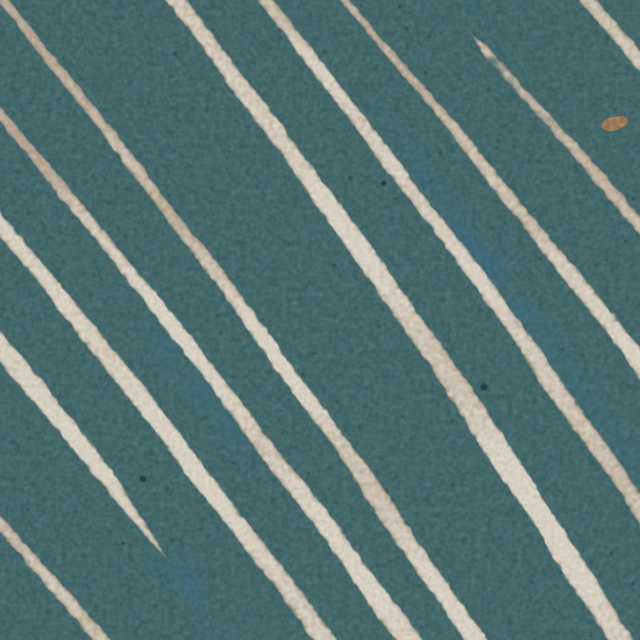
Reproduce this pattern procedurally as a Shadertoy shader.

```glsl
const float PI = 3.14159;
const int STROKE_COUNT = 10;

const vec3 TEAL_DARK = vec3(0.235, 0.375, 0.385);
const vec3 TEAL_LIGHT = vec3(0.315, 0.445, 0.455);
const vec3 STAIN_BLUE = vec3(0.23, 0.42, 0.52);
const vec3 CREAM = vec3(0.86, 0.83, 0.77);
const vec3 TAN = vec3(0.71, 0.64, 0.56);
const vec3 OCHRE = vec3(0.64, 0.47, 0.34);
const vec3 SOOT = vec3(0.13, 0.20, 0.23);

// Per stroke: x at the top edge, slope, half width at top and at bottom
const vec4 STROKES[STROKE_COUNT] = vec4[STROKE_COUNT](
    vec4(-0.796, 0.959, 0.002, 0.010),
    vec4(-0.461, 0.821, 0.012, 0.016),
    vec4(-0.300, 0.808, 0.012, 0.014),
    vec4(-0.148, 0.786, 0.006, 0.016),
    vec4( 0.006, 0.736, 0.007, 0.015),
    vec4( 0.276, 0.694, 0.014, 0.018),
    vec4( 0.414, 0.724, 0.010, 0.015),
    vec4( 0.540, 0.782, 0.005, 0.021),
    vec4( 0.688, 0.842, 0.005, 0.018),
    vec4( 0.918, 0.784, 0.010, 0.020));

vec2 hash2(vec2 cell) {
    vec3 q = fract(cell.xyx * vec3(0.1031, 0.1030, 0.0973));
    q += dot(q, q.yzx + 33.33);
    return fract((q.xx + q.yz) * q.zy);
}

float cornerSlope(vec2 cell, vec2 offset) {
    return dot(hash2(cell + offset) * 2.0 - 1.0, fract(cell) - offset);
}

// Gradient noise, roughly -0.7 to 0.7
float gradientNoise(vec2 p) {
    vec2 cell = floor(p), f = p - cell;
    vec2 w = f * f * f * (f * (f * 6.0 - 15.0) + 10.0);
    vec2 e = vec2(0.0, 1.0);
    float a = dot(hash2(cell) * 2.0 - 1.0, f);
    float b = dot(hash2(cell + e.yx) * 2.0 - 1.0, f - e.yx);
    float c = dot(hash2(cell + e.xy) * 2.0 - 1.0, f - e.xy);
    float d = dot(hash2(cell + e.yy) * 2.0 - 1.0, f - e.yy);
    return mix(mix(a, b, w.x), mix(c, d, w.x), w.y);
}

// Signed distance across a slightly bowed stroke
float strokeOffset(vec2 p, vec4 stroke) {
    float centre = stroke.x + stroke.y * p.y + 0.018 * sin(PI * p.y);
    return (p.x - centre) / sqrt(1.0 + stroke.y * stroke.y);
}

// Soft smear running beside a stroke
float smear(vec2 p, vec4 stroke, float side, float middle, float reach) {
    float across = (strokeOffset(p, stroke) - side) / 0.018;
    float along = (p.y - middle) / reach;
    float patchy = smoothstep(-0.35, 0.4, gradientNoise(p * vec2(19.0, 14.0)));
    return exp(-across * across - along * along) * patchy;
}

// Sparse dark specks, at most one per grid cell
float specks(vec2 p, float scale, float density, float radius, float soft) {
    vec2 cell = floor(p * scale);
    vec2 centre = (cell + 0.2 + 0.6 * hash2(cell + 17.0)) / scale;
    vec2 chance = hash2(cell + 51.0);
    float r = radius * mix(0.5, 1.0, chance.y);
    return step(chance.x, density) * smoothstep(r + soft, r - soft, length(p - centre));
}

vec3 paper(vec2 p) {
    float grain = gradientNoise(p * 125.0) * 0.75 + gradientNoise(p * 62.0 + 9.0) * 0.4
                + gradientNoise(p * 230.0 + 4.0) * 0.4;
    float tint = gradientNoise(p * 85.0 + 31.0);
    vec3 colour = mix(TEAL_DARK, TEAL_LIGHT, 0.42 + grain * 1.15);
    return colour + vec3(-0.03, 0.0, 0.035) * tint;
}

void mainImage(out vec4 fragColor, in vec2 fragCoord) {
    vec2 p = fragCoord / iResolution.y;
    p.y = 1.0 - p.y;
    float soft = max(0.0026, 1.0 / iResolution.y);
    float grain = gradientNoise(p * 105.0 + 70.0);
    float fray = 0.0022 * grain + 0.004 * gradientNoise(p * 48.0);

    // Ground with blue smears and dark specks
    vec3 colour = paper(p);
    float blue = smear(p, STROKES[6], 0.028, 0.48, 0.28)
               + smear(p, STROKES[3], -0.028, 0.60, 0.11)
               + smear(p, STROKES[1], 0.0, 0.93, 0.05);
    colour = mix(colour, STAIN_BLUE + 0.08 * grain, 0.65 * min(blue, 1.0));
    colour = mix(colour, SOOT, 0.8 * specks(p, 6.0, 0.18, 0.007, soft));
    colour = mix(colour, SOOT, 0.4 * specks(p, 28.0, 0.12, 0.003, soft));

    // Ochre fleck
    vec2 fleck = p - vec2(0.960, 0.193);
    fleck.y = (fleck.y + 0.2 * fleck.x) * 1.9;
    float fleckMask = smoothstep(soft, -soft, length(fleck) - 0.021 + fray);
    colour = mix(colour, OCHRE + 0.2 * grain, 0.9 * fleckMask);

    // Brush strokes
    for (int i = 0; i < STROKE_COUNT; i++) {
        float id = float(i);
        vec4 stroke = STROKES[i];
        float start = i == 8 ? 0.04 : -1.0;
        float finish = i == 1 ? 0.885 : 2.0;
        float taper = sqrt(clamp((finish - p.y) / 0.2, 0.0, 1.0))
                    * clamp((p.y - start) / 0.03, 0.0, 1.0);
        float wobble = 0.006 * gradientNoise(vec2(p.y * 6.0, id * 3.7 + 0.5));
        float halfWidth = mix(stroke.z, stroke.w, p.y)
                        * (1.0 + 0.3 * gradientNoise(vec2(p.y * 11.0, id * 7.3)));
        float edge = abs(strokeOffset(p, stroke) + wobble) + fray
                   - halfWidth * taper + 0.006 * (1.0 - taper);
        float cover = smoothstep(soft, -soft, edge);

        // Dry start breaks up, thin and outer paint turns tan
        float dry = i == 8 ? smoothstep(0.24, 0.06, p.y) : 0.0;
        cover *= 1.0 - dry * smoothstep(-0.1, 0.25, gradientNoise(p * 34.0 + 5.0));
        float worn = 0.65 * smoothstep(0.014, 0.006, halfWidth)
                   + 0.5 * smoothstep(-0.007, 0.0, edge)
                   + 0.9 * gradientNoise(vec2(p.y * 5.0, id * 5.1 + 2.0)) + 0.5 * grain;
        vec3 paint = mix(CREAM, TAN, clamp(worn, 0.0, 1.0)) + 0.07 * gradientNoise(p * 150.0);
        colour = mix(colour, paint, 0.96 * cover);
    }
    fragColor = vec4(clamp(colour, 0.0, 1.0), 1.0);
}
```
